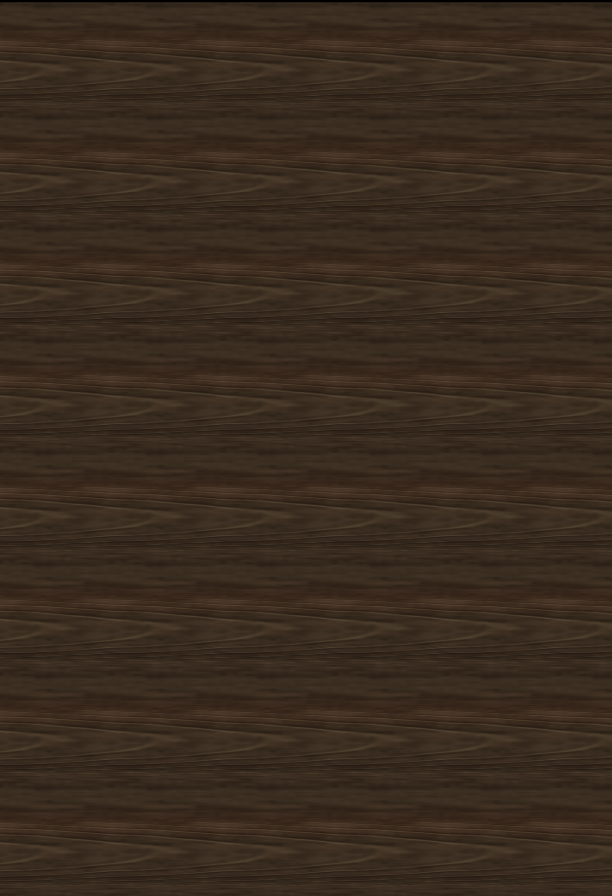
Give the GLSL for this texture, as a Shadertoy shader.

```glsl
// Dark walnut veneer: a square tile of nested, right-pointing cathedral grain,
// repeated eight times down. Rings are level sets of a parabola, wrapped so
// that they join across tiles; periodic value noise adds the fine fibres.

float hash(vec2 p) {
    vec3 q = fract(p.xyx * vec3(0.1031, 0.1030, 0.0973));
    q += dot(q, q.yzx + 33.33);
    return fract((q.x + q.y) * q.z);
}

// Value noise on a lattice that wraps once per tile, centred on zero
float tileNoise(vec2 t, vec2 cells, float seed) {
    vec2 p = t * cells;
    vec2 i = floor(p);
    vec2 f = p - i;
    f = f * f * (3.0 - 2.0 * f);
    vec2 a = mod(i, cells) + seed;
    vec2 b = mod(i + 1.0, cells) + seed;
    return mix(mix(hash(a), hash(vec2(b.x, a.y)), f.x),
               mix(hash(vec2(a.x, b.y)), hash(b), f.x), f.y) - 0.5;
}

// Soft bump of half width w around c, on a phase that wraps at one
float ringLine(float phase, float c, float w) {
    float d = abs(fract(phase - c + 0.5) - 0.5);
    return exp(-d * d / (w * w));
}

void mainImage(out vec4 fragColor, in vec2 fragCoord) {
    vec2 uv = fragCoord / iResolution.y;
    float pixel = 8.02 / iResolution.y;
    vec2 t = uv * 8.02;

    // Height above the arch axis, from -0.5 to 0.5
    float dy = fract(t.y - 0.373 + 0.5) - 0.5;
    float away = abs(dy);

    // Ring phase: whole numbers at the tile seam keep the lines continuous
    float bend = dy > 0.0 ? 44.0 : 60.0;
    float wobble = 0.30 * tileNoise(t, vec2(3.0, 9.0), 11.0)
                 + 0.10 * tileNoise(t, vec2(5.0, 22.0), 23.0);
    float phase = t.x - 0.53 + bend * dy * dy + wobble;

    // Rings fade into straight grain, and where they get finer than a pixel
    float slope = 1.0 + 2.0 * bend * away;
    float fade = (1.0 - smoothstep(0.20, 0.42, away))
               * exp(-2.0 * pow(slope * pixel, 2.0));
    float crest = ringLine(phase, 0.95, 0.09);
    float shade = ringLine(phase, 0.14, 0.12);
    float thin = ringLine(phase, 0.52, 0.06);
    float rings = fade * (0.85 * crest - 0.45 * shade + 0.22 * thin - 0.08);
    rings *= 0.85 + 0.7 * tileNoise(t, vec2(2.0, 10.0), 37.0);

    // Long streaks, then fibres and short pores
    float streaks = 0.50 * tileNoise(t, vec2(1.0, 13.0), 41.0)
                  + 0.55 * tileNoise(t + vec2(0.0, 0.02 * wobble), vec2(2.0, 30.0), 53.0);
    float fibres = 0.45 * tileNoise(t, vec2(5.0, 46.0), 67.0)
                 + 0.22 * tileNoise(t, vec2(18.0, 44.0), 79.0);
    float pores = smoothstep(0.28, 0.48, tileNoise(t, vec2(9.0, 40.0), 97.0));
    float tone = rings + streaks + fibres - 0.22 * pores;

    // Brown ramp from dark pore to pale ring
    vec3 wood = vec3(0.228, 0.174, 0.124) + vec3(0.098, 0.086, 0.066) * tone;
    wood = clamp(wood, vec3(0.135, 0.100, 0.070), vec3(0.365, 0.295, 0.215));

    // Reddish tint over the upper arms, olive in the straight grain
    float upperArms = smoothstep(0.10, 0.26, dy) * (1.0 - smoothstep(0.34, 0.48, dy));
    float warmth = upperArms + 0.8 * tileNoise(t, vec2(2.0, 16.0), 113.0) - 0.15;
    wood += vec3(0.012, -0.004, -0.005) * warmth;

    // Thin black strip along the top edge
    float strip = smoothstep(-0.5, 0.5, (uv.y - 0.9974) * iResolution.y);
    fragColor = vec4(wood * (1.0 - strip), 1.0);
}
```
